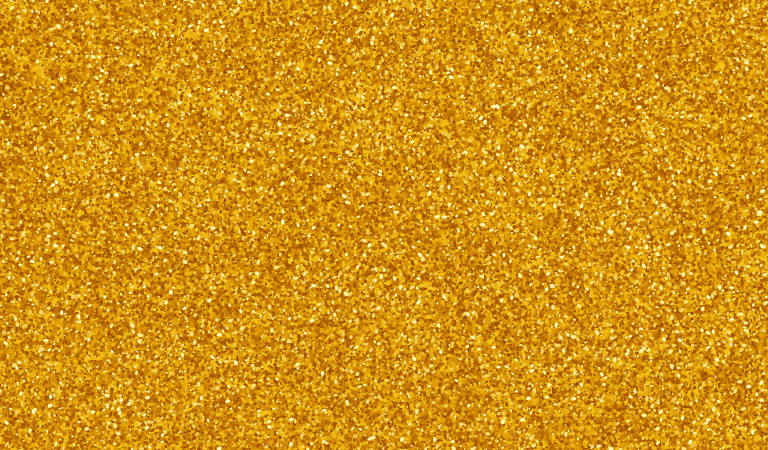
A WebGL 2 fragment shader for this texture:

```glsl
#version 300 es
precision highp float;
// Golden glitter: a fine Voronoi mosaic of gold flakes, pitted with small dark
// amber specks and topped by scattered pale glints. Slow noise varies tone and
// glint density, and a small grid of subsamples smooths all edges.
uniform vec2 u_resolution;
out vec4 fragColor;

// Integer hash: three random values per cell and layer
vec3 hash3(vec2 cell, uint layer) {
    uvec3 v = uvec3(uvec2(ivec2(cell)), layer) * 1664525u + 1013904223u;
    v.x += v.y * v.z; v.y += v.z * v.x; v.z += v.x * v.y;
    v ^= v >> 16u;
    v.x += v.y * v.z; v.y += v.z * v.x; v.z += v.x * v.y;
    return vec3(v >> 8u) / 16777216.0;
}

float valueNoise(vec2 p) {
    vec2 i = floor(p), f = fract(p);
    f = f * f * (3.0 - 2.0 * f);
    return mix(mix(hash3(i, 7u).x, hash3(i + vec2(1, 0), 7u).x, f.x),
               mix(hash3(i + vec2(0, 1), 7u).x, hash3(i + vec2(1, 1), 7u).x, f.x), f.y);
}

// Gold tones from amber to bright yellow
vec3 goldRamp(float t) {
    vec3 c = mix(vec3(0.68, 0.37, 0.02), vec3(0.79, 0.50, 0.02), smoothstep(0.0, 0.28, t));
    c = mix(c, vec3(0.87, 0.61, 0.03), smoothstep(0.25, 0.60, t));
    return mix(c, vec3(0.95, 0.76, 0.08), smoothstep(0.58, 1.0, t));
}

// Flakes: the nearest seed sets the tone, seams between seeds are darker
vec3 flakes(vec2 p, float patchTone) {
    vec2 base = floor(p);
    float nearest = 9.0, second = 9.0, tone = 0.0;
    for (int y = -1; y <= 1; y++)
    for (int x = -1; x <= 1; x++) {
        vec2 cell = base + vec2(x, y);
        vec3 rnd = hash3(cell, 1u);
        float d = length(cell + rnd.xy - p);
        if (d < nearest) {
            second = nearest;
            nearest = d;
            tone = rnd.z;
        } else {
            second = min(second, d);
        }
    }
    float seam = 1.0 - smoothstep(0.0, 0.25, second - nearest);
    return goldRamp(clamp(tone + 0.12 * (patchTone - 0.5) - 0.15 * seam + 0.04, 0.0, 1.0));
}

// Sparse, randomly turned ovals of varied strength; returns their coverage
float spots(vec2 p, uint layer, float density, float smallest, float largest) {
    vec2 base = floor(p);
    float cover = 0.0;
    for (int y = -1; y <= 1; y++)
    for (int x = -1; x <= 1; x++) {
        vec2 cell = base + vec2(x, y);
        vec3 place = hash3(cell, layer), form = hash3(cell, layer + 1u);
        float angle = 6.2832 * form.x;
        vec2 axis = vec2(cos(angle), sin(angle));
        vec2 d = p - cell - place.xy;
        d = vec2(dot(d, axis), 1.5 * dot(d, vec2(-axis.y, axis.x)));
        float radius = mix(smallest, largest, form.y * form.y);
        float spot = 1.0 - smoothstep(radius - 0.08, radius + 0.10, length(d));
        cover = max(cover, spot * step(place.z, density) * mix(0.55, 1.0, form.z));
    }
    return cover;
}

void main() {
    vec3 sum = vec3(0.0);
    for (int i = 0; i < 4; i++) {
        vec2 offset = (vec2(i & 1, i >> 1) - 0.5) * 0.5;
        vec2 p = (gl_FragCoord.xy + offset) / u_resolution.y;
        float patchTone = 0.5 * valueNoise(p * 7.0) + 0.5 * valueNoise(p * 19.0 + 40.0);
        vec3 color = flakes(p * 150.0, patchTone);
        // Dark pits between flakes
        float pit = spots(p * 160.0, 11u, 0.40 - 0.10 * patchTone, 0.36, 0.72);
        color = mix(color, vec3(0.57, 0.26, 0.01), 0.85 * pit);
        // Pale rims with bright cores, roughened by a finer layer
        float density = 0.20 + 0.28 * patchTone;
        float glint = max(spots(p * 76.0, 21u, density, 0.20, 0.46),
                          0.8 * spots(p * 130.0, 31u, 0.4 * density, 0.25, 0.50));
        color = mix(color, vec3(0.94, 0.80, 0.30), smoothstep(0.0, 0.5, glint));
        color = mix(color, vec3(1.0, 0.97, 0.72), smoothstep(0.55, 0.95, glint));
        sum += color;
    }
    fragColor = vec4(sum / 4.0, 1.0);
}
```
